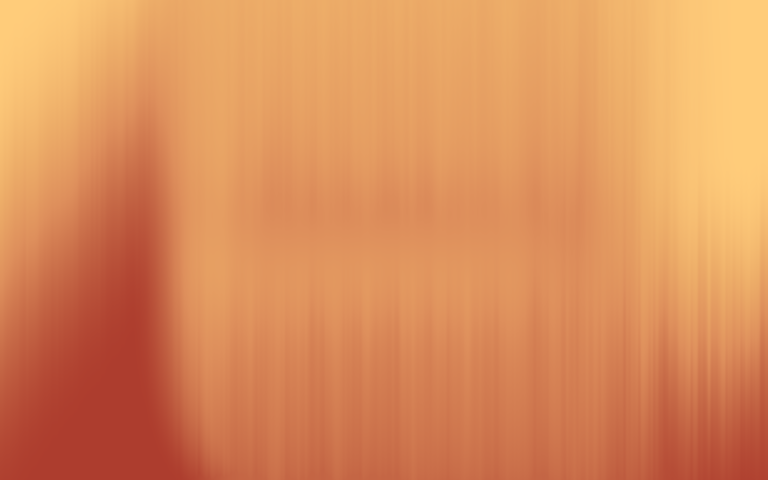
Give the GLSL for this background, as a WebGL 1 fragment shader.

```glsl
precision highp float;
// Warm amber and brick-red gradient with soft glows and brushed vertical streaks.

uniform vec2 u_resolution;

const vec3 BRICK = vec3(0.68, 0.24, 0.18);
const vec3 CLAY  = vec3(0.77, 0.40, 0.27);
const vec3 COPPER = vec3(0.87, 0.56, 0.36);
const vec3 HONEY = vec3(0.93, 0.68, 0.41);
const vec3 AMBER = vec3(1.00, 0.80, 0.48);

float hash(vec2 p) {
  return fract(sin(dot(p, vec2(127.1, 311.7))) * 43758.5453);
}

float valueNoise(vec2 p) {
  vec2 cell = floor(p);
  vec2 f = fract(p);
  f = f * f * (3.0 - 2.0 * f);
  float low = mix(hash(cell), hash(cell + vec2(1.0, 0.0)), f.x);
  float high = mix(hash(cell + vec2(0.0, 1.0)), hash(cell + vec2(1.0, 1.0)), f.x);
  return mix(low, high, f.y);
}

// Layered noise, fine across x and long along y, in -1..1
float streaks(vec2 uv) {
  float sum = 0.0;
  float weight = 0.4;
  float frequency = 45.0;
  for (int i = 0; i < 4; i++) {
    sum += weight * (2.0 * valueNoise(vec2(uv.x * frequency, uv.y * 1.6 + frequency)) - 1.0);
    frequency *= 1.9;
    weight *= 0.85;
  }
  return sum;
}

float glow(vec2 uv, vec2 center, vec2 radius) {
  vec2 d = (uv - center) / radius;
  return exp(-dot(d, d));
}

// Rising centre tone with a light belt below a darker one
float centerTone(vec2 uv) {
  float tone = mix(0.26, 0.73, pow(clamp(uv.y, 0.0, 1.0), 0.75));
  tone += 0.07 * glow(uv, vec2(0.52, 0.41), vec2(0.30, 0.10));
  tone -= 0.08 * glow(uv, vec2(0.50, 0.56), vec2(0.24, 0.09));
  tone -= 0.05 * glow(uv, vec2(0.36, 0.64), vec2(0.05, 0.12));
  tone -= 0.07 * glow(uv, vec2(0.75, 0.52), vec2(0.05, 0.22));
  tone += 0.09 * glow(uv, vec2(0.275, 0.46), vec2(0.04, 0.35));
  return tone;
}

// Dark flank whose shadow climbs towards its right edge
float leftTone(vec2 uv) {
  float k = uv.x / 0.17;
  return smoothstep(mix(-0.10, 0.28, k), mix(0.95, 1.25, k), uv.y);
}

float toneField(vec2 uv) {
  float edge = 0.212 + 0.06 * exp(-8.0 * max(uv.y, 0.0));
  float tone = mix(leftTone(uv), centerTone(uv),
                   smoothstep(edge - 0.045, edge + 0.045, uv.x));
  float rightTone = smoothstep(-0.10, 0.68, uv.y);
  return mix(tone, rightTone, smoothstep(0.72, 0.97, uv.x));
}

vec3 palette(float tone) {
  float t = clamp(tone, 0.0, 1.0) * 4.0;
  vec3 color = mix(BRICK, CLAY, clamp(t, 0.0, 1.0));
  color = mix(color, COPPER, clamp(t - 1.0, 0.0, 1.0));
  color = mix(color, HONEY, clamp(t - 2.0, 0.0, 1.0));
  return mix(color, AMBER, clamp(t - 3.0, 0.0, 1.0));
}

void main() {
  vec2 uv = gl_FragCoord.xy / u_resolution;

  // Streaks are boldest on the right and faintest on the left
  float grain = streaks(uv);
  float strength = mix(0.35, 0.55, smoothstep(0.15, 0.35, uv.x));
  strength = mix(strength, 1.0, smoothstep(0.65, 0.85, uv.x));

  // Smear the gradient vertically, then tint the midtones
  float tone = toneField(uv + vec2(0.0, 0.06 * strength * grain));
  tone = clamp(tone, 0.0, 1.0);
  tone += 0.30 * strength * grain * tone * (1.0 - tone);

  gl_FragColor = vec4(palette(tone), 1.0);
}
```
